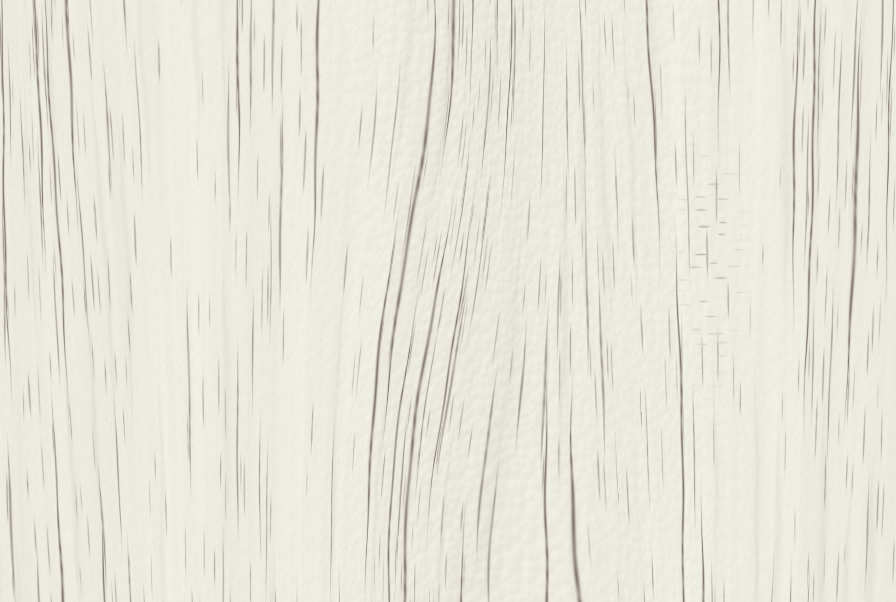
Reproduce this texture procedurally as a Shadertoy shader.

```glsl
// Whitewashed timber: pale boards crossed by dark, tapering vertical cracks.
// Cracks are random segments in jittered columns over a bent grain space;
// cellular noise embosses the paint and layered sines give the soft streaks.

const vec3 PAINT = vec3(0.946, 0.940, 0.899);
const vec3 SHADE = vec3(0.885, 0.872, 0.832);
const vec3 CRACK = vec3(0.50, 0.455, 0.42);

float hash(vec2 p) {
    vec3 q = fract(vec3(p.xyx) * 0.1031);
    q += dot(q, q.yzx + 33.33);
    return fract((q.x + q.y) * q.z);
}

// Soft bump centred on c
float band(float x, float c, float r) {
    float d = (x - c) / r;
    return exp(-d * d);
}

// Distance to the nearest scattered point
float cellular(vec2 p) {
    vec2 cell = floor(p);
    float nearest = 2.0;
    for (int j = -1; j <= 1; j++)
    for (int i = -1; i <= 1; i++) {
        vec2 c = cell + vec2(i, j);
        vec2 point = c + vec2(hash(c), hash(c + 71.7));
        nearest = min(nearest, length(point - p));
    }
    return nearest;
}

// Layered sines, stretched along the grain, about -1 to 1
float streaks(vec2 p, float freq) {
    float sum = 0.0, amp = 0.5;
    for (int i = 0; i < 4; i++) {
        float k = float(i);
        sum += amp * sin(p.x * freq + 1.6 * sin(p.y * (2.0 + k) + p.x * 9.0 + k * 2.3));
        freq *= 1.83;
        amp *= 0.72;
    }
    return sum;
}

// Sideways lean of the grain
float bend(vec2 p) {
    float y = p.y - 0.5;
    float sway = smoothstep(0.0, 1.0, p.y) - 0.5;
    return -0.065 * band(p.x, 0.14, 0.14) * y
         + 0.115 * band(p.x, 0.73, 0.18) * sway
         - 0.055 * band(p.x, 1.02, 0.12) * y
         + 0.040 * band(p.x, 1.42, 0.12) * y;
}

// How crowded the cracks are across the boards
float crowding(float x) {
    return 0.08 + 0.80 * band(x, 0.10, 0.13) + 0.50 * band(x, 0.43, 0.06)
         + 0.85 * band(x, 0.74, 0.11) + 0.50 * band(x, 1.00, 0.05)
         + 0.25 * band(x, 1.17, 0.06) + 0.80 * band(x, 1.42, 0.08);
}

// Tapered strokes: spacing across, span along, half width, chance of each
float strokes(vec2 p, float spacing, float span, float halfWidth,
              float chance, float seed, float px) {
    float column = floor(p.x / spacing);
    float along = p.y / span + hash(vec2(column, seed)) * 7.0;
    vec2 id = vec2(column, floor(along) + seed * 3.0);
    float pick = hash(id + 5.3), r = hash(id + 19.1);
    float t = fract(along);
    float start = 0.25 * hash(id + 31.7), end = 1.0 - 0.3 * r;
    float taper = smoothstep(start, start + 0.3, t) * smoothstep(end, end - 0.3, t);
    float centre = 0.5 + 0.45 * (r - 0.5)
        + 0.07 * sin(p.y * 9.0 + r * 40.0) + 0.03 * sin(p.y * 31.0 + pick * 50.0);
    float d = (fract(p.x / spacing) - centre) * spacing;
    float width = halfWidth * taper * (0.5 + 0.6 * hash(id + 47.9));
    float soft = max(width, 0.7 * px);
    return step(pick, chance) * exp(-d * d / (soft * soft)) * width / soft;
}

void mainImage(out vec4 fragColor, in vec2 fragCoord) {
    float px = 1.0 / iResolution.y;
    vec2 p = fragCoord * px;
    vec2 grain = vec2(p.x - bend(p), p.y);
    float crowd = crowding(grain.x);

    // Paint tone: broad boards, narrow streaks and wide smudges
    float tone = 0.17 + 0.17 * crowd + 0.16 * band(p.x, 0.84, 0.16);
    tone += 0.11 * streaks(grain, 38.0) + 0.10 * streaks(grain + 3.7, 171.0);
    tone += 0.45 * strokes(grain, 0.04, 0.8, 0.007, 0.15 + 0.6 * crowd, 4.0, px);

    // Embossed brushwork, lit from the upper left, and a fine weave
    vec2 bump = grain * vec2(85.0, 58.0);
    float relief = cellular(bump) - cellular(bump + vec2(-0.3, 0.3));
    tone += relief * (0.14 + 0.50 * band(p.x, 0.78, 0.20) + 0.25 * band(p.x, 1.1, 0.15));
    tone += 0.05 * sin(p.x * 560.0) * sin(p.y * 430.0);
    tone += 0.16 * (hash(floor(p * 340.0)) - 0.5);
    vec3 color = mix(PAINT, SHADE, clamp(tone, -0.1, 1.3));

    // Cracks from long and dark to short and faint
    float wear = 0.85 + 0.15 * sin(p.y * 70.0 + 5.0 * sin(p.y * 23.0 + grain.x * 60.0));
    float ink = 0.95 * strokes(grain, 0.031, 1.05, 0.0027, 0.85 * crowd, 1.0, px);
    ink = max(ink, 0.65 * strokes(grain, 0.017, 0.42, 0.0019, 0.60 * crowd, 2.0, px));
    ink = max(ink, 0.50 * strokes(grain, 0.009, 0.13, 0.0015, 0.06 + 0.33 * crowd, 3.0, px));

    // Short cross ticks on the right-hand board
    float ticks = strokes(p.yx, 0.022, 0.035, 0.0022, 0.55, 6.0, px);
    ink = max(ink, 0.45 * ticks * band(p.x, 1.18, 0.045) * band(p.y, 0.58, 0.16));

    fragColor = vec4(mix(color, CRACK, ink * wear), 1.0);
}
```
